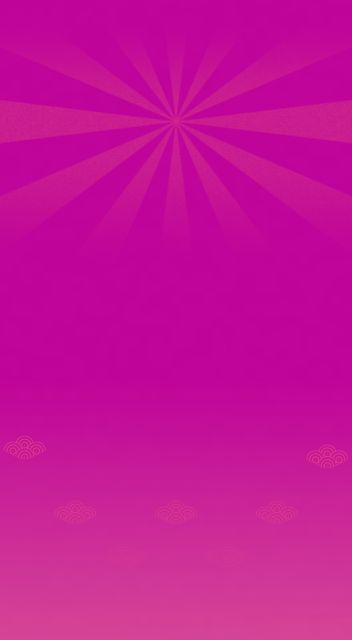
Give the GLSL for this background, as a Shadertoy shader.

```glsl
// Magenta backdrop with a grainy sunburst above and fading line-art clouds below.
#define BASE_COLOR vec3(0.75, 0.02, 0.602)
#define FLOOR_COLOR vec3(0.835, 0.272, 0.588)
#define RAY_COLOR vec3(0.795, 0.12, 0.56)
#define LINE_COLOR vec3(0.92, 0.30, 0.48)
#define BURST_CENTER vec2(0.0, 0.81)
#define RAY_COUNT 12.0
#define RAY_HALF_ANGLE 0.122
#define GRAIN_CELLS 430.0
#define CLOUD_SPACING 0.1576
#define CLOUD_SIZE 0.0365
#define LINE_HALF_WIDTH 0.00062

float hash(vec2 cell) {
    return fract(sin(dot(cell, vec2(127.1, 311.7))) * 43758.5453);
}

float noise(vec2 p) {
    vec2 cell = floor(p), f = fract(p);
    f = f * f * (3.0 - 2.0 * f);
    float low = mix(hash(cell), hash(cell + vec2(1, 0)), f.x);
    float high = mix(hash(cell + vec2(0, 1)), hash(cell + vec2(1, 1)), f.x);
    return mix(low, high, f.y);
}

// Antialiased coverage of a shape from its signed distance.
float cover(float dist, float pixel) {
    return clamp(0.5 - dist / pixel, 0.0, 1.0);
}

float sunburst(vec2 p, float pixel) {
    vec2 d = p - BURST_CENTER;
    float sector = 6.2831853 / RAY_COUNT;
    float angle = mod(atan(d.y, d.x) + 0.5 * sector, sector) - 0.5 * sector;
    float ray = cover(length(d) * sin(abs(angle) - RAY_HALF_ANGLE), 1.6 * pixel);
    float reach = d.y > 0.0 ? 0.16 : 0.23;
    return ray * (1.0 - smoothstep(0.15 * reach, reach, abs(d.y)));
}

// Overlapping fans of concentric rings; each row covers the one above.
float cloudLines(vec2 q, float pixel) {
    float halfWidth = LINE_HALF_WIDTH / CLOUD_SIZE;
    float lines = 0.0;
    for (int row = 0; row < 3; row++) {
        float shift = row == 1 ? 0.5 : 0.0;
        vec2 center = vec2(shift, 0.07 - 0.25 * float(row));
        float radius = length(vec2(abs(q.x), q.y) - center);
        float ring = abs(mod(radius + 0.065, 0.13) - 0.065);
        float stroke = cover(ring - halfWidth, 1.2 * pixel);
        float disc = cover(radius - 0.39 - halfWidth, pixel);
        lines = mix(lines, stroke, disc);
    }
    // Underside tapering to a point at either end
    float under = -0.5 + 0.5 * max(abs(q.x) - 0.2, 0.0) - q.y;
    float rim = cover(abs(under) - halfWidth, pixel) * step(abs(q.x), 0.9);
    return max(lines * cover(under, pixel), rim * 0.45);
}

// Seven clouds along three rows, fainter toward the floor.
float clouds(vec2 p, float pixel) {
    float total = 0.0;
    for (int i = -3; i <= 3; i++) {
        float slot = float(i);
        int away = abs(i);
        float height = away == 3 ? 0.295 - 0.0023 * slot : away == 1 ? 0.133 : 0.2005;
        float strength = away == 3 ? 0.8 : away == 1 ? 0.22 : 0.55;
        vec2 q = (p - vec2(0.5 * slot * CLOUD_SPACING, height)) / CLOUD_SIZE;
        if (max(abs(q.x), abs(q.y)) < 1.1)
            total = max(total, strength * cloudLines(q, pixel / CLOUD_SIZE));
    }
    return total;
}

void mainImage(out vec4 fragColor, in vec2 fragCoord) {
    float pixel = 1.0 / iResolution.y;
    vec2 p = (fragCoord - vec2(0.5 * iResolution.x, 0.0)) * pixel;

    // Floor gradient with faint horizontal streaks
    float rise = clamp((0.41 - p.y) / 0.41, 0.0, 1.0);
    float floorMix = rise * mix(0.75, 1.0, smoothstep(0.0, 0.4, rise));
    floorMix += 0.03 * (noise(p * vec2(5.0, 130.0)) - 0.5) * smoothstep(0.0, 0.2, rise);
    vec3 color = mix(BASE_COLOR, FLOOR_COLOR, clamp(floorMix, 0.0, 1.0));
    color += 0.005 * (noise(p * 60.0) - 0.5);

    // Speckled rays and their warm hub
    float grain = 0.82 + 0.3 * hash(floor(p * GRAIN_CELLS));
    color = mix(color, RAY_COLOR, sunburst(p, pixel) * grain);
    float hub = exp(-length(p - BURST_CENTER) / 0.007);
    color = mix(color, LINE_COLOR, 0.4 * hub);

    color = mix(color, LINE_COLOR, clouds(p, pixel));
    fragColor = vec4(color, 1.0);
}
```
